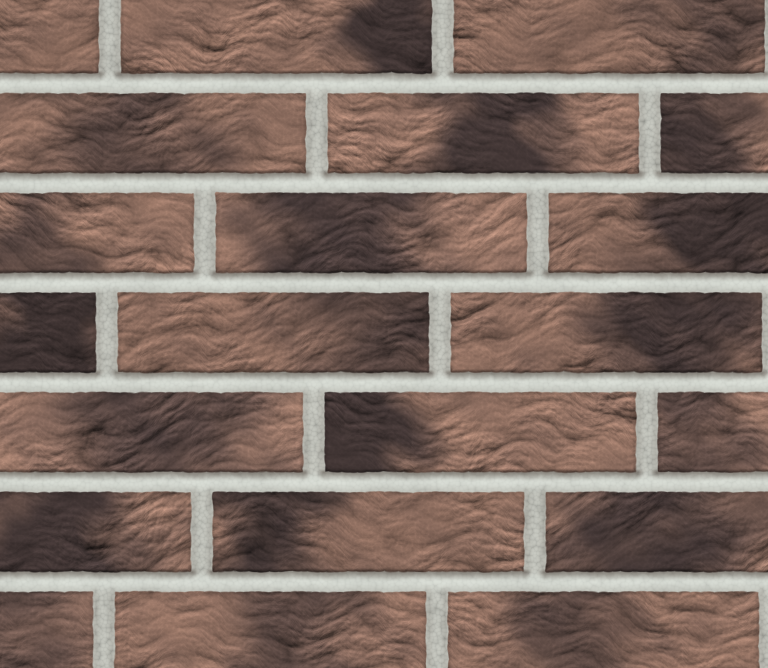
This texture is drawn by a WebGL 1 fragment shader. Its source:

```glsl
precision highp float;
uniform vec2 u_resolution;

#define ROWS 6.7
#define BRICK_PITCH 3.34
#define BRICK_HALF vec2(1.56, 0.4)
#define ROW_SHIFT 1.123
#define RELIEF 1.9
#define CLAY vec3(0.575, 0.445, 0.385)
#define CHAR vec3(0.25, 0.205, 0.2)
#define MORTAR vec3(0.83, 0.845, 0.815)
#define MORTAR_SHADE vec3(0.5, 0.48, 0.45)

vec2 hash2(vec2 p) {
  return fract(sin(vec2(dot(p, vec2(127.1, 311.7)), dot(p, vec2(269.5, 183.3)))) * 43758.5);
}

// Squared distance to the nearest scattered point: round lumps, sharp creases
float cellular(vec2 p) {
  vec2 cell = floor(p), f = fract(p);
  float nearest = 2.0;
  for (int j = -1; j <= 1; j++)
    for (int i = -1; i <= 1; i++) {
      vec2 g = vec2(float(i), float(j));
      vec2 d = g + hash2(cell + g) - f;
      nearest = min(nearest, dot(d, d));
    }
  return nearest;
}

float waves(vec2 p) {
  return (sin(p.x * 2.3 + 1.7 * sin(p.y * 2.9)) + sin(p.y * 4.1 + p.x * 1.7)
        + 0.6 * sin(p.x * 6.1 - p.y * 5.3)) / 2.6;
}

// Depth of the folded clay, stretched along the brick and tilted per brick
float foldDepth(vec2 p, float tilt) {
  p.y += tilt * p.x + 0.09 * sin(p.x * 3.1) + 0.035 * sin(p.x * 8.3 + p.y * 6.0);
  vec2 scale = vec2(2.2, 6.5);
  float depth = 0.0, amp = 0.5;
  for (int i = 0; i < 4; i++) {
    depth += amp * cellular(p * scale + float(i) * 3.7);
    p.y += 0.02 * sin(p.x * scale.x * 3.0);
    scale *= vec2(2.3, 1.9);
    amp *= 0.5;
  }
  return depth;
}

float boxDistance(vec2 p, vec2 halfSize) {
  vec2 d = abs(p) - halfSize;
  return length(max(d, 0.0)) + min(max(d.x, d.y), 0.0);
}

vec3 brickColor(vec2 local, vec2 id, float edge) {
  vec2 seed = hash2(id + 3.1), tone = hash2(id + 17.7);
  vec2 p = local + seed * 23.0;

  // Scorched patch on each brick
  float reach = mix(0.5, 1.25, tone.x);
  float off = abs(local.x - (seed.x - 0.5) * 2.8 + 0.35 * waves(p * 1.4));
  float scorch = 1.0 - smoothstep(0.15 * reach, 1.35 * reach, off + 0.12 * waves(p * 3.0));
  scorch = clamp(scorch * mix(0.55, 1.05, tone.y) + 0.12 * waves(p * 2.1) + 0.1, 0.0, 1.0);
  vec3 col = mix(CLAY, CHAR, scorch) * mix(0.93, 1.07, seed.y);

  // Folds lit from above, stronger in some areas
  float tilt = (tone.x - 0.5) * 0.6;
  float depth = foldDepth(p, tilt);
  float slope = depth - foldDepth(p + vec2(0.012, 0.03), tilt);
  float rough = 0.7 + 0.5 * waves(p * 1.1 + 4.0);
  float light = 1.03 + clamp(RELIEF * slope * rough, -0.45, 0.35);
  light -= 0.3 * rough * smoothstep(0.22, 0.5, depth);
  light += 0.1 * (cellular(p * 30.0) - 0.25);

  // Darker rim, deepest along the bottom
  float rim = smoothstep(-0.045, 0.0, edge);
  light *= 1.0 - rim * mix(0.12, 0.42, smoothstep(0.32, 0.39, local.y));
  return col * light;
}

vec3 mortarColor(vec2 q, vec2 local, float edge) {
  float grain = cellular(q * 26.0) - 0.25 + 0.6 * (cellular(q * 11.0) - 0.25);
  float upright = smoothstep(-0.03, 0.04, abs(local.x) - BRICK_HALF.x)
                * (1.0 - smoothstep(0.36, 0.5, abs(local.y)));
  float below = smoothstep(0.36, 0.41, local.y);
  float shadow = (1.0 - smoothstep(-0.01, 0.1, edge)) * mix(0.25, 0.95, below);
  vec3 col = mix(MORTAR, MORTAR_SHADE, clamp(shadow + 0.3 * upright, 0.0, 1.0));
  return col * (1.0 + 0.02 * waves(q * 2.0) - grain * mix(0.06, 0.16, upright));
}

void main() {
  // One unit is one course, counted downward from the top
  vec2 q = gl_FragCoord.xy / u_resolution.y * ROWS;
  q.y = ROWS - q.y + 0.165;
  float row = floor(q.y);

  // Third bond: every course slides by about a third of a brick
  float joint = 1.1 - ROW_SHIFT * row - 0.14 * step(0.5, mod(row, 3.0));
  float along = (q.x - joint) / BRICK_PITCH;
  vec2 id = vec2(floor(along), row);
  vec2 local = vec2((fract(along) - 0.5) * BRICK_PITCH, fract(q.y) - 0.5);

  // Slightly uneven brick outline
  float edge = boxDistance(local, BRICK_HALF - 0.012) - 0.012;
  edge += 0.007 * waves(q * 5.0) + 0.012 * (cellular(q * 14.0) - 0.25);

  float pixel = ROWS / u_resolution.y;
  float mask = 1.0 - smoothstep(-pixel, pixel, edge);
  vec3 col = mix(mortarColor(q, local, edge), brickColor(local, id, edge), mask);
  gl_FragColor = vec4(clamp(col, 0.0, 1.0), 1.0);
}
```
